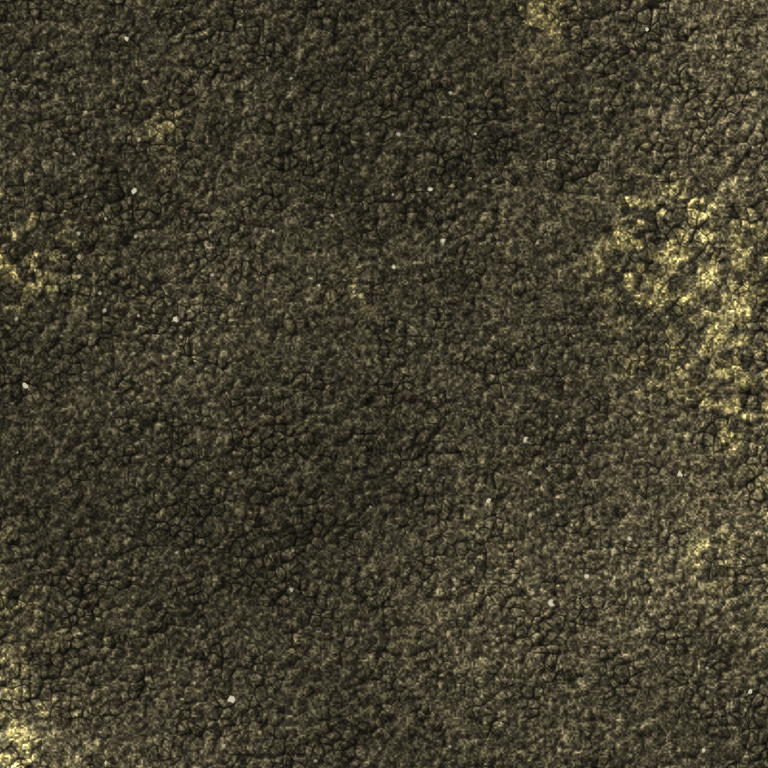
A three.js fragment shader for this texture:

```glsl
// Weathered dark stone: a warped cellular relief lit from the upper left,
// covered in fine grain, with broad stains, ochre lichen and pale specks.
// All layers add up in log brightness, which then scales one olive-brown hue.
varying vec2 vUv;

const vec3  STONE_HUE     = vec3(1.0, 0.925, 0.69);
const vec3  LICHEN_HUE    = vec3(1.03, 0.95, 0.62);
const vec3  SPECK_COLOR   = vec3(0.80, 0.77, 0.67);
const float BASE_TONE     = 0.265;
const float PEBBLE_SCALE  = 76.0;   // pebbles across the canvas
const float PEBBLE_WARP   = 0.75;   // in pebble widths
const vec2  TO_LIGHT      = vec2(-0.22, 0.24);
const float RELIEF_GAIN   = 0.95;
const float CREVICE_GAIN  = 0.55;
const float STAIN_SCALE   = 3.2;
const float STAIN_GAIN    = 0.95;
const float LICHEN_SCALE  = 4.5;
const float LICHEN_GAIN   = 0.68;
const float FINE_SCALE    = 400.0;
const float FINE_GAIN     = 0.9;
const float MEDIUM_SCALE  = 190.0;
const float MEDIUM_GAIN   = 0.8;
const float SPECK_SCALE   = 15.0;
const float SPECK_CHANCE  = 0.10;
const float SPECK_RADIUS  = 0.0042;
const float SPECK_EDGE    = 0.0016;

// Sine-free hashes
float hash(vec2 p) {
  vec3 q = fract(p.xyx * 0.1031);
  q += dot(q, q.yzx + 33.33);
  return fract((q.x + q.y) * q.z);
}

vec2 hash2(vec2 p) {
  return vec2(hash(p), hash(p + 57.3));
}

float noise(vec2 p) {
  vec2 i = floor(p), f = fract(p);
  f = f * f * (3.0 - 2.0 * f);
  return mix(mix(hash(i), hash(i + vec2(1.0, 0.0)), f.x),
             mix(hash(i + vec2(0.0, 1.0)), hash(i + 1.0), f.x), f.y);
}

float fbm(vec2 p) {
  float sum = 0.0, amp = 0.53;
  for (int i = 0; i < 4; i++) {
    sum += amp * noise(p);
    p = mat2(1.6, 1.2, -1.2, 1.6) * p + 11.7;
    amp *= 0.5;
  }
  return sum;
}

// Distances to the nearest and second nearest pebble centre
vec2 pebbles(vec2 p) {
  vec2 cell = floor(p), f = fract(p), nearest = vec2(8.0);
  for (int y = -1; y <= 1; y++) {
    for (int x = -1; x <= 1; x++) {
      vec2 o = vec2(float(x), float(y));
      float d = length(o + hash2(cell + o) - f);
      nearest = vec2(min(nearest.x, d), min(nearest.y, max(nearest.x, d)));
    }
  }
  return nearest;
}

float surfaceHeight(vec2 p, float centreDist) {
  return 0.45 * noise(p * 1.7 + 5.1) - centreDist * centreDist;
}

// Log brightness of the lit pebbles and their broken crevices
float relief(vec2 uv) {
  vec2 p = uv * PEBBLE_SCALE;
  p += PEBBLE_WARP * (vec2(noise(p * 0.9), noise(p * 0.9 + 31.0)) - 0.5);
  vec2 here = pebbles(p);
  vec2 lit = p + TO_LIGHT;
  float slope = surfaceHeight(p, here.x) - surfaceHeight(lit, pebbles(lit).x);
  slope *= slope < 0.0 ? 1.25 : 0.85;
  float crevice = 1.0 - smoothstep(0.0, 0.32, here.y - here.x);
  crevice *= smoothstep(0.35, 0.75, noise(p * 0.55 + 19.0));
  float strength = mix(0.55, 1.3, fbm(uv * 5.0 + 70.0));
  return strength * (RELIEF_GAIN * slope - CREVICE_GAIN * crevice);
}

// Coverage of sparse ragged chips, one candidate per grid cell
float specks(vec2 uv, float scale, float chance, float radius) {
  vec2 cell = floor(uv * scale);
  vec2 centre = (cell + 0.2 + 0.6 * hash2(cell + 3.0)) / scale;
  float size = radius * mix(0.4, 1.0, hash(cell + 81.0));
  float dist = length(uv - centre) + radius * 0.9 * (noise(uv * 260.0) - 0.5);
  float present = step(hash(cell + 147.0), chance);
  return present * (1.0 - smoothstep(size - SPECK_EDGE, size + SPECK_EDGE, dist));
}

void main() {
  vec2 uv = vUv;

  // Broad stains, darker down the middle
  float sideBias = abs(uv.x - 0.45) - 0.25;
  float stain = STAIN_GAIN * (fbm(uv * STAIN_SCALE + 8.0) - 0.5) + 0.45 * sideBias;

  // Lichen clinging in broken clumps
  float patches = fbm(uv * LICHEN_SCALE + 43.0) + 0.3 * sideBias;
  float lichen = smoothstep(0.56, 0.80, patches)
               * smoothstep(0.30, 0.70, noise(uv * 72.0 + 9.0));

  float grain = FINE_GAIN * (noise(uv * FINE_SCALE) - 0.5)
              + MEDIUM_GAIN * (noise(uv * MEDIUM_SCALE + 23.0) - 0.5);

  float tone = BASE_TONE * exp(stain + relief(uv) + grain + LICHEN_GAIN * lichen);
  vec3 color = tone * mix(STONE_HUE, LICHEN_HUE, lichen);

  // Large pale chips, then smaller dim ones
  float chips = specks(uv, SPECK_SCALE, SPECK_CHANCE, SPECK_RADIUS);
  float crumbs = specks(uv + 0.37, SPECK_SCALE * 2.6, 0.04, SPECK_RADIUS * 0.6);
  color = mix(color, SPECK_COLOR, max(chips, 0.7 * crumbs));

  gl_FragColor = vec4(min(color, 1.0), 1.0);
}
```
